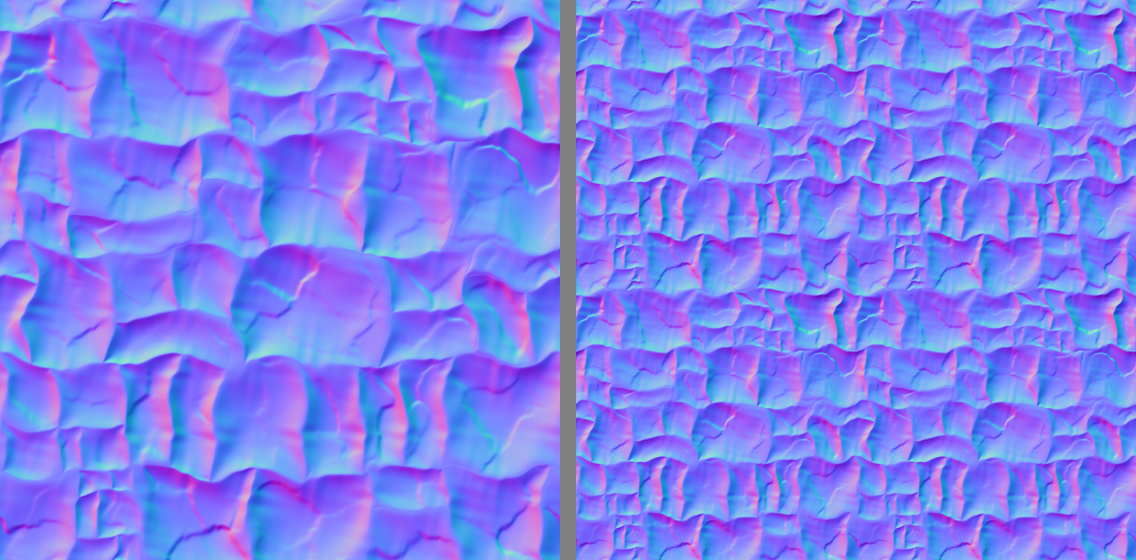
Left: one tile. Right: repeated 2 by 2.
Give the GLSL for this texture map, as a WebGL 2 fragment shader.

```glsl
#version 300 es
precision highp float;
// Tangent-space normal map of a rough, chipped stone block wall that tiles.

#define ROWS 5.0          // courses of stone up the canvas
#define ROW_SHIFT 0.045   // vertical offset of the courses
#define JITTER 0.6        // unevenness of block widths
#define BROKEN 0.22       // share of blocks that shatter into small stones
#define WARP 0.0125       // waviness of the joints
#define BEVEL 0.018       // width of the rounded rim
#define RIM_SLOPE 0.55    // steepness of the rim
#define DOME 0.135        // bulge of each face, relative to its height
#define TILT 0.26         // random lean of each face
#define CHIP 0.016        // depth of the chipped plateaus
#define CHIP_SCALE 11.0   // chips per canvas width
#define EPS 0.0016        // sampling step for slopes

const float TAU = 6.2831853;
uniform vec2 u_resolution;
out vec4 fragColor;

float hash(vec2 p) {
  vec3 q = fract(p.xyx * vec3(0.1031, 0.1030, 0.0973));
  q += dot(q, q.yzx + 33.33);
  return fract((q.x + q.y) * q.z);
}

vec2 hash2(vec2 p) {
  return vec2(hash(p), hash(p + vec2(37.2, 91.7)));
}

// Layered sines with whole frequencies, so the bend wraps.
vec2 bend(vec2 p) {
  vec2 t = TAU * p;
  vec2 broad = sin(vec2(3.0 * t.y + 2.0 * t.x, 4.0 * t.x - t.y) + 1.3 * sin(t.yx * 2.0 + 0.7));
  vec2 mid = sin(vec2(8.0 * t.y - 3.0 * t.x, 7.0 * t.x + 4.0 * t.y) + 1.7 * sin(t * 5.0 + 2.1));
  vec2 fine = sin(vec2(17.0 * t.y + 6.0 * t.x, 19.0 * t.x - 5.0 * t.y) + 2.0 * sin(t.yx * 9.0));
  return broad + 0.36 * mid + 0.11 * fine;
}

// Shallow grain, stretched along both axes.
float grain(vec2 p) {
  vec2 t = TAU * p;
  float across = sin(29.0 * t.y + 3.0 * sin(3.0 * t.x + 4.0 * t.y));
  float upright = sin(25.0 * t.x + 3.0 * sin(4.0 * t.y - 5.0 * t.x));
  return across * (0.5 + 0.5 * sin(5.0 * t.x)) + upright * (0.5 + 0.5 * sin(6.0 * t.y + 1.0));
}

// Cellular plateaus: each cell is a tilted plane, blended sharply to the next.
float chips(vec2 p, vec2 seed) {
  vec2 cell = floor(p);
  float total = 0.0, weight = 0.00001;
  for (int y = -1; y <= 1; y++)
  for (int x = -1; x <= 1; x++) {
    vec2 id = cell + vec2(x, y);
    vec2 away = p - id - 0.1 - 0.8 * hash2(id + seed);
    vec2 tilt = hash2(id + seed + 11.3) - 0.5;
    float w = exp(-18.0 * dot(away, away));
    total += w * (hash(id + seed + 5.7) - 0.5 + 0.6 * dot(tilt, away));
    weight += w;
  }
  return total / weight;
}

// Left side of block i in a course of n blocks.
float jointX(float i, float row, float n) {
  float wrapped = floor(mod(i + 0.5, n));
  return (i + JITTER * (hash(vec2(wrapped, row + 20.0)) - 0.5)) / n;
}

float wallHeight(vec2 uv) {
  vec2 p = uv + WARP * bend(uv) + vec2(0.0, ROW_SHIFT);

  // Find the block in its course.
  float level = floor(p.y * ROWS);
  float row = floor(mod(level + 0.5, ROWS));
  float n = 5.0 + floor(2.0 * hash(vec2(row + 3.0, 8.0)));
  p.x += hash(vec2(row + 6.0, 41.0));
  float i = floor(p.x * n);
  if (p.x < jointX(i, row, n)) i -= 1.0;
  else if (p.x >= jointX(i + 1.0, row, n)) i += 1.0;
  vec2 lo = vec2(jointX(i, row, n), level / ROWS);
  vec2 hi = vec2(jointX(i + 1.0, row, n), (level + 1.0) / ROWS);
  vec2 seed = vec2(floor(mod(i + 0.5, n)) * 7.0 + 2.0, row * 13.0 + 5.0);

  // Break blocks: most stay whole, a few shatter.
  float chance = hash(seed + 3.3) < BROKEN ? 0.75 : 0.13;
  for (int k = 0; k < 3; k++) {
    vec2 size = hi - lo;
    bool upright = size.x > size.y * (0.75 + 0.7 * hash(seed + 1.7));
    float cut = 0.3 + 0.4 * hash(seed + 4.1);
    if (hash(seed + 8.3) < chance) {
      vec2 at = mix(lo, hi, cut);
      bool after = upright ? p.x > at.x : p.y > at.y;
      if (upright) { if (after) lo.x = at.x; else hi.x = at.x; }
      else { if (after) lo.y = at.y; else hi.y = at.y; }
      seed += after ? vec2(53.0, 29.0) : vec2(17.0, 71.0);
    } else seed += 101.0;
  }

  // Smooth distance to the rim, free of creases along the middle.
  vec2 halfSize = 0.5 * (hi - lo);
  vec2 local = p - 0.5 * (lo + hi);
  vec2 q = local / halfSize;
  vec2 side = 0.5 * halfSize * max(1.0 - q * q, 0.0);
  float d = side.x * side.y / (length(side) + 0.00001);

  // Rounded rim, bulging face and chipped surface of the stone.
  float bevel = BEVEL * (0.6 + 0.8 * hash(seed + 6.1));
  bevel = min(bevel, 0.35 * min(halfSize.x, halfSize.y));
  float face = 1.0 - exp(-d * d / (bevel * (d + 0.35 * bevel)));
  float dome = DOME * 2.0 * halfSize.y * (1.0 - q.x * q.x * q.x * q.x) * (1.0 - q.y * q.y);
  float lean = TILT * dot(hash2(seed + 9.4) - 0.5, local);
  vec2 rough = local + 0.007 * bend(uv * 2.0);
  float chipped = CHIP * chips(rough * CHIP_SCALE, seed);
  return face * (RIM_SLOPE * bevel + dome + lean + chipped) + 0.0002 * grain(uv);
}

void main() {
  vec2 uv = gl_FragCoord.xy / u_resolution;
  vec2 e = vec2(EPS, 0.0);
  float slopeX = (wallHeight(uv + e.xy) - wallHeight(uv - e.xy)) / (2.0 * EPS);
  float slopeY = (wallHeight(uv + e.yx) - wallHeight(uv - e.yx)) / (2.0 * EPS);
  // Green points down the canvas.
  vec3 normal = normalize(vec3(-slopeX, slopeY, 1.0));
  fragColor = vec4(0.5 + 0.5 * normal, 1.0);
}
```
